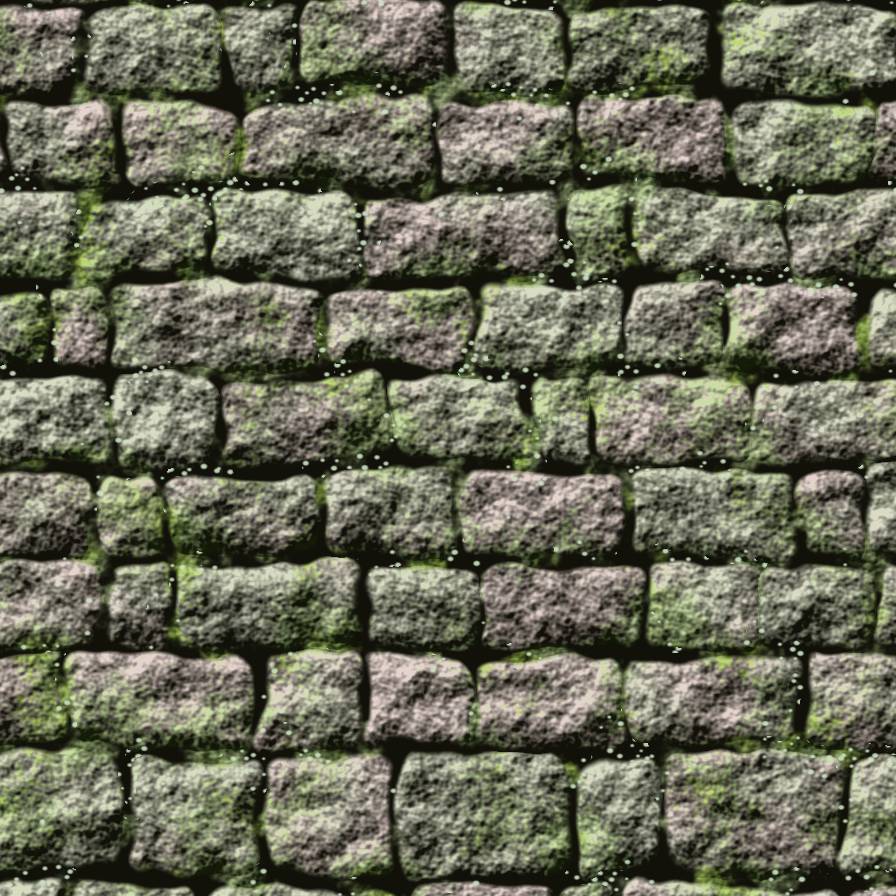
Reproduce this texture procedurally as a Shadertoy shader.

```glsl
// Weathered dry stone wall: uneven courses of rough blocks, dark joints, moss and tiny pale leaves.

const float ROW_HEIGHT = 0.104;     // course pitch, canvas units
const float ROW_BASE = 0.063;       // height of the first full course
const float TALL_BASE = 0.046;      // extra height of the lowest course
const float STONES_ACROSS = 6.4;    // mean stones per course
const float WIDTH_JITTER = 0.66;    // variation of stone width
const float JOINT = 0.0020;         // half width of the thinnest joint
const float CORNER = 0.016;         // corner radius
const float BULGE = 0.010;          // relief of the rounded faces
const float LUMPS = 0.013;          // relief of the broad dents
const float ROUGHNESS = 0.009;      // relief of the chipped surface
const float LEAF_CELLS = 56.0;      // leaf grid density

const vec3 SHADOW = vec3(0.065, 0.065, 0.035);
const vec3 PALE_STONE = vec3(0.80, 0.79, 0.76);
const vec3 ROSE_TINT = vec3(1.03, 0.965, 0.97);
const vec3 OLIVE_TINT = vec3(0.97, 1.0, 0.92);
const vec3 DEEP_MOSS = vec3(0.08, 0.12, 0.03);
const vec3 PALE_MOSS = vec3(0.72, 0.80, 0.57);
const vec3 BRIGHT_MOSS = vec3(0.64, 0.77, 0.32);
const vec3 LEAF = vec3(0.80, 0.89, 0.77);

float hash(vec2 p) {
    vec3 q = fract(p.xyx * vec3(0.1031, 0.1030, 0.0973));
    q += dot(q, q.yzx + 33.33);
    return fract((q.x + q.y) * q.z);
}

vec2 gradient(vec2 cell) {
    float angle = 6.2832 * hash(cell + 71.0);
    return vec2(cos(angle), sin(angle));
}

float noise(vec2 p) {
    vec2 i = floor(p), f = p - i;
    vec2 u = f * f * f * (f * (f * 6.0 - 15.0) + 10.0);
    vec2 e = vec2(1.0, 0.0);
    float low = mix(dot(gradient(i), f), dot(gradient(i + e), f - e), u.x);
    float high = mix(dot(gradient(i + e.yx), f - e.yx), dot(gradient(i + 1.0), f - 1.0), u.x);
    return mix(low, high, u.y);
}

float fbm(vec2 p) {
    float sum = 0.0, amp = 1.0;
    for (int i = 0; i < 4; i++) {
        sum += amp * noise(p);
        p = mat2(1.6, 1.2, -1.2, 1.6) * p + 7.3;
        amp *= 0.5;
    }
    return sum;
}

// Left edge of stone i, in stone units
float stoneEdge(float i, float row) {
    return i + WIDTH_JITTER * (hash(vec2(i, row * 7.0 + 3.0)) - 0.5);
}

// x: depth inside the stone, y: height within the course, zw: stone index
vec4 wall(vec2 p) {
    p.y += TALL_BASE * (1.0 - smoothstep(0.0, 0.17, p.y)) - ROW_BASE;
    p += 0.018 * vec2(noise(p * 9.0), noise(p * 6.0 + 31.0));
    p += 0.006 * vec2(noise(p * 30.0), noise(p * 30.0 + 17.0));

    float row = floor(p.y / ROW_HEIGHT) + 20.0;
    float x = p.x * STONES_ACROSS + 5.0 * hash(vec2(row, 9.0)) + 10.0;
    float i = floor(x);
    if (x < stoneEdge(i, row)) i -= 1.0;
    else if (x >= stoneEdge(i + 1.0, row)) i += 1.0;

    float left = stoneEdge(i, row), right = stoneEdge(i + 1.0, row);
    float level = fract(p.y / ROW_HEIGHT);
    float slack = hash(vec2(i, row + 50.0));
    float tilt = hash(vec2(i, row + 130.0)) - 0.5;
    vec2 offset = vec2((x - 0.5 * (left + right)) / STONES_ACROSS, (level - 0.5) * ROW_HEIGHT);
    vec2 halfSize = vec2(0.5 * (right - left) / STONES_ACROSS, 0.5 * ROW_HEIGHT);
    halfSize -= JOINT + vec2(0.002, 0.005) * slack;

    // Some upright joints are tight and show only as a groove
    float joint = offset.x < 0.0 ? i : i + 1.0;
    halfSize.x += 0.003 * smoothstep(0.75, 0.95, hash(vec2(joint, row + 90.0)));
    offset += tilt * vec2(-0.1, 0.1) * offset.yx;

    vec2 q = abs(offset) - halfSize + CORNER;
    float depth = CORNER - length(max(q, 0.0)) - min(max(q.x, q.y), 0.0);
    depth += 0.008 * noise(p * 22.0 + 55.0);
    return vec4(depth, level, i, row);
}

float relief(vec2 p) {
    float face = BULGE * (1.0 - exp(-max(wall(p).x, 0.0) / 0.012));
    return face + LUMPS * noise(p * 17.0 + 3.0) + ROUGHNESS * fbm(p * 25.0);
}

void mainImage(out vec4 fragColor, in vec2 fragCoord) {
    vec2 p = fragCoord / iResolution.y;
    float pixel = 1.0 / iResolution.y;
    vec4 stone = wall(p);
    float id = hash(stone.zw + 4.0);

    // Light from above, slightly to the left
    const float STEP = 0.002;
    float here = relief(p);
    vec2 slope = (vec2(relief(p + vec2(STEP, 0.0)), relief(p + vec2(0.0, STEP))) - here) / STEP;
    slope = clamp(slope, -0.7, 0.7);
    float grain = noise(p * 115.0) + 0.7 * noise(p * 190.0 + 5.0);
    float tone = 0.59 + dot(slope, vec2(0.35, -0.65)) + 0.38 * grain;
    tone += 0.16 * (id - 0.5) - 0.12 * smoothstep(0.4, 0.0, stone.y);
    tone = clamp(tone, 0.0, 1.1);

    // Stone, tinted per block and in blotches
    float rose = smoothstep(0.2, 0.8, hash(stone.zw + 80.0) + 0.7 * noise(p * 12.0));
    vec3 color = mix(SHADOW, PALE_STONE, tone) * mix(OLIVE_TINT, ROSE_TINT, rose);

    // Moss, thicker near the joints and low on each stone
    float rim = exp(-max(stone.x, 0.0) / 0.012);
    float growth = fbm(p * 8.0 + 40.0) + 0.5 * grain + 0.3 * rim + 0.2 * (0.5 - stone.y);
    float moss = smoothstep(0.05, 0.6, growth);
    float bright = smoothstep(0.1, 0.6, fbm(p * 13.0 + 90.0) + 0.2 * rim);
    vec3 mossColor = mix(DEEP_MOSS, mix(PALE_MOSS, BRIGHT_MOSS, bright), tone);
    color = mix(color, mossColor, 0.85 * moss);

    // Dark joints, partly overgrown
    float face = smoothstep(-0.001, 0.006, stone.x);
    float overgrown = 0.8 * smoothstep(0.0, 0.4, fbm(p * 16.0 + 12.0));
    color = mix(mix(SHADOW, mossColor, overgrown), color, face);

    // Small leaves in clusters along the joints
    for (int layer = 0; layer < 3; layer++) {
        vec2 g = p * LEAF_CELLS + 37.37 * float(layer);
        vec2 cell = floor(g);
        vec2 center = 0.38 + 0.24 * vec2(hash(cell), hash(cell + 19.0));
        vec2 d = (fract(g) - center) * vec2(1.0, 1.25);
        float radius = mix(0.09, 0.2, hash(cell + 43.0));
        float chance = 0.5 * smoothstep(0.1, 0.5, noise(p * 11.0 + 60.0) + 0.2 * rim) * rim;
        float soft = 0.03 + pixel * LEAF_CELLS;
        float leaf = smoothstep(radius + soft, radius - soft, length(d)) * step(hash(cell + 11.0), chance);
        color = mix(color, LEAF, 0.9 * leaf);
    }
    fragColor = vec4(clamp(color, 0.0, 1.0), 1.0);
}
```
